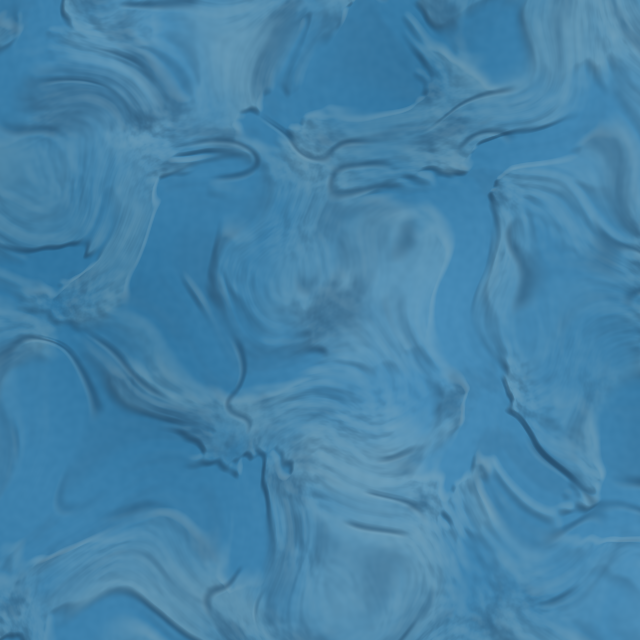
A three.js fragment shader for this texture:

```glsl
// Blue trowelled plaster: smooth flats mostly covered by rough, swirled coats.
// A height field of warped gradient noise is lit from the upper right, so that
// coat edges cast thin dark creases and the rough coat catches pale flecks.

varying vec2 vUv;

vec2 randomGradient(vec2 cell) {
  vec3 h = fract(cell.xyx * vec3(0.1031, 0.1030, 0.0973));
  h += dot(h, h.yzx + 33.33);
  float angle = 6.2832 * fract((h.x + h.y) * h.z);
  return vec2(cos(angle), sin(angle));
}

float gradientNoise(vec2 p) {
  vec2 i = floor(p);
  vec2 f = p - i;
  vec2 u = f * f * f * (f * (f * 6.0 - 15.0) + 10.0);
  float a = dot(randomGradient(i), f);
  float b = dot(randomGradient(i + vec2(1.0, 0.0)), f - vec2(1.0, 0.0));
  float c = dot(randomGradient(i + vec2(0.0, 1.0)), f - vec2(0.0, 1.0));
  float d = dot(randomGradient(i + 1.0), f - 1.0);
  return mix(mix(a, b, u.x), mix(c, d, u.x), u.y);
}

float fbm(vec2 p) {
  float sum = 0.0;
  float amplitude = 1.0;
  for (int octave = 0; octave < 4; octave++) {
    sum += amplitude * gradientNoise(p);
    p = mat2(1.6, 1.2, -1.2, 1.6) * p + 7.3;
    amplitude *= 0.5;
  }
  return sum;
}

// Swirling displacement left by the trowel
vec2 swirl(vec2 p) {
  return vec2(gradientNoise(p * 4.2 + 4.1), gradientNoise(p * 4.2 + 21.7));
}

// Coverage of the raised coat: 0 on the flats, 1 on the coat
float coatCover(vec2 p, vec2 warp) {
  float field = fbm(p * 4.0 + warp * 0.8 + 12.4);
  float softness = 0.1 + 0.45 * smoothstep(-0.1, 0.3, gradientNoise(p * 5.3 + 9.2));
  return smoothstep(-0.24, -0.24 + softness, field);
}

// Thin creases: curved lines kept only in short stretches
float creaseDepth(vec2 p, vec2 warp) {
  float line = abs(gradientNoise(p * 6.5 + warp * 1.6 + 31.0));
  float stretch = smoothstep(0.06, 0.28, gradientNoise(p * 6.0 + 55.0));
  return smoothstep(0.075, 0.0, line) * stretch;
}

float plasterHeight(vec2 p) {
  vec2 warp = swirl(p);
  float cover = coatCover(p, warp);

  // Lumps drawn out by the swirl, and finer grit
  float lumps = fbm(p * 15.0 + warp * 5.0);
  float grit = gradientNoise(p * 50.0 + warp * 5.0);
  float patchiness = 0.75 + 0.9 * gradientNoise(p * 7.0 + 83.0);
  float rough = (0.42 * lumps + 0.12 * grit) * patchiness;

  return 0.7 * cover + rough * (0.12 + 0.88 * cover) - 0.25 * creaseDepth(p, warp);
}

void main() {
  vec2 p = vUv;
  vec2 warp = swirl(p);
  float cover = coatCover(p, warp);

  // Slope along the light: creases stay deep, highlights are compressed
  vec2 lightStep = 0.0042 * vec2(0.6, 0.8);
  float slope = plasterHeight(p - lightStep) - plasterHeight(p + lightStep);
  float light = max(slope, 0.0) / (1.0 + 3.5 * max(slope, 0.0));
  float shadow = max(-slope, 0.0);
  shadow = shadow / (1.0 + 0.8 * shadow);

  // Pigment: saturated flats, chalkier coat
  vec3 flatBlue = vec3(0.235, 0.500, 0.670);
  vec3 chalkBlue = vec3(0.335, 0.555, 0.685);
  float chalk = cover * (0.72 + 1.1 * fbm(p * 6.0 + warp + 70.0));
  vec3 color = mix(flatBlue, chalkBlue, clamp(chalk, 0.0, 1.25));

  // Slow drift of tone, greyish stains and faint grain
  color += 0.085 * gradientNoise(p * 2.3 + 40.0) + 0.03 * (p.x - 0.5);
  float stain = smoothstep(0.0, 0.5, fbm(p * 8.0 + warp * 2.0 + 16.0));
  color = mix(color, vec3(0.205, 0.395, 0.530), 0.6 * stain * (0.35 + 0.65 * cover));
  color += 0.014 * gradientNoise(p * 75.0);

  // Shading
  color = mix(color, vec3(0.60, 0.71, 0.76), clamp(light * 1.3, 0.0, 0.55));
  color = mix(color, vec3(0.11, 0.24, 0.35), clamp(shadow * 1.2, 0.0, 0.85));
  color = mix(color, vec3(0.14, 0.29, 0.41), 0.45 * creaseDepth(p, warp));

  gl_FragColor = vec4(color, 1.0);
}
```
